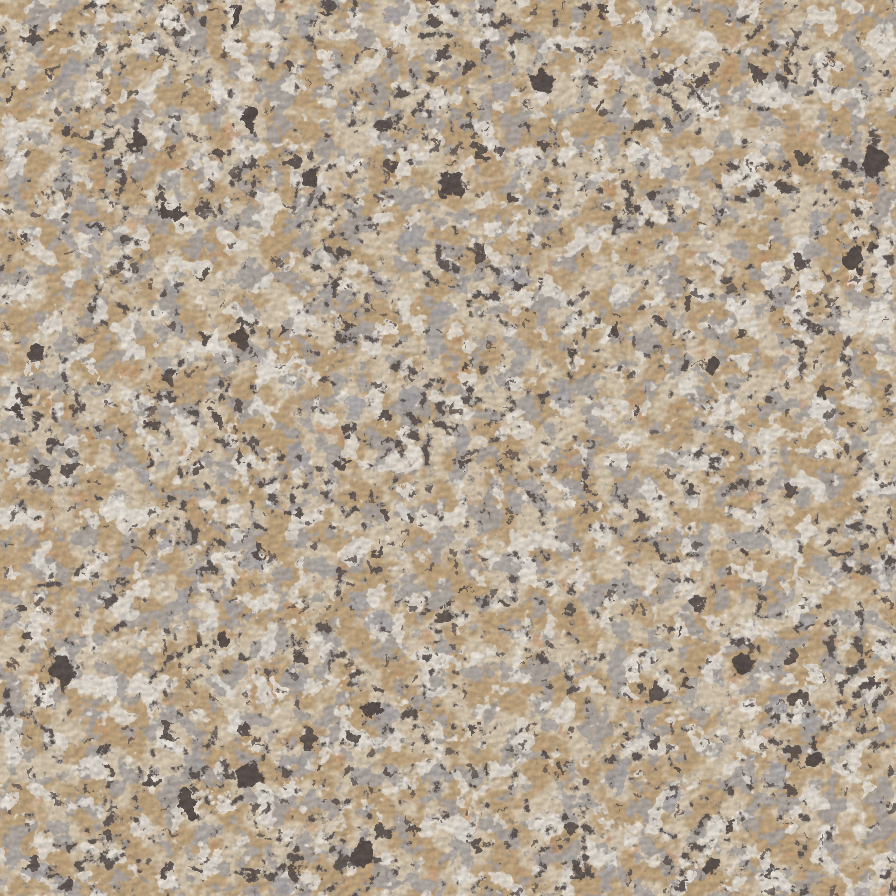
Give the GLSL for this texture, as a three.js fragment shader.

```glsl
varying vec2 vUv;

const vec3 TAN = vec3(0.71, 0.61, 0.475);
const vec3 CREAM = vec3(0.79, 0.735, 0.65);
const vec3 WHITE = vec3(0.85, 0.83, 0.80);
const vec3 GREY = vec3(0.635, 0.615, 0.605);
const vec3 SLATE = vec3(0.53, 0.50, 0.48);
const vec3 RUST = vec3(0.73, 0.53, 0.39);
const vec3 MICA = vec3(0.32, 0.285, 0.275);

vec2 hash2(vec2 p) {
  vec3 q = fract(p.xyx * vec3(0.1031, 0.1030, 0.0973));
  q += dot(q, q.yzx + 33.33);
  return fract((q.xx + q.yz) * q.zy);
}

float cornerSlope(vec2 cell, vec2 offset) {
  float angle = 6.2832 * hash2(cell).x;
  return dot(vec2(cos(angle), sin(angle)), offset);
}

// Gradient noise, centred on zero
float noise(vec2 p) {
  vec2 i = floor(p), f = fract(p);
  vec2 u = f * f * f * (f * (f * 6.0 - 15.0) + 10.0);
  vec2 e = vec2(1.0, 0.0);
  float low = mix(cornerSlope(i, f), cornerSlope(i + e, f - e), u.x);
  float high = mix(cornerSlope(i + e.yx, f - e.yx), cornerSlope(i + 1.0, f - 1.0), u.x);
  return mix(low, high, u.y);
}

float fbm(vec2 p) {
  float sum = 0.0, gain = 1.0;
  for (int i = 0; i < 4; i++) {
    sum += gain * noise(p);
    p = mat2(1.6, 1.2, -1.2, 1.6) * p + 17.3;
    gain *= 0.55;
  }
  return sum;
}

// Coverage of scattered, randomly turned oval grains
float grains(vec2 p, float cells, float radius, float density, float seed) {
  vec2 q = p * cells;
  vec2 home = floor(q);
  float nearest = 1.0;
  for (int y = -1; y <= 1; y++) {
    for (int x = -1; x <= 1; x++) {
      vec2 id = home + vec2(float(x), float(y));
      vec2 place = hash2(id + seed);
      vec2 kind = hash2(id + seed + 57.0);
      vec2 d = (q - id - 0.1 - 0.8 * place) / cells;
      float angle = 6.2832 * kind.y;
      d = mat2(cos(angle), sin(angle), -sin(angle), cos(angle)) * d;
      d.y *= 1.0 + 1.2 * place.y * place.y;
      float size = radius * (0.6 + 0.7 * place.x);
      if (kind.x < density) nearest = min(nearest, length(d) - size);
    }
  }
  return 1.0 - smoothstep(-0.0012, 0.0012, nearest);
}

// Fine embossed surface, lit from the upper left
float relief(vec2 p) {
  vec2 stepToLight = vec2(-0.0009, 0.0014);
  vec2 scale = vec2(125.0, 160.0);
  float coarse = noise((p - stepToLight) * scale) - noise((p + stepToLight) * scale);
  return coarse + 0.6 * noise(p * 260.0 + 41.0);
}

void main() {
  vec2 p = vUv + 3.0;
  vec2 wobble = vec2(fbm(p * 65.0), fbm(p * 65.0 + 91.0));
  vec2 ragged = p + 0.012 * wobble;

  // Feldspar ground
  vec3 color = mix(CREAM, TAN, smoothstep(-0.22, 0.2, fbm(p * 24.0 + 5.0)));
  color = mix(color, RUST, 0.45 * smoothstep(0.38, 0.6, fbm(p * 30.0 + 130.0)));

  // Quartz and pale patches
  color = mix(color, GREY, 0.85 * smoothstep(0.12, 0.24, fbm(p * 34.0 + 210.0)));
  color = mix(color, WHITE, 0.85 * smoothstep(0.16, 0.32, fbm(p * 32.0 + 310.0)));
  color = mix(color, GREY * vec3(0.98, 0.99, 1.02), 0.8 * grains(ragged, 17.0, 0.012, 0.3, 11.0));
  color = mix(color, WHITE * 1.02, 0.85 * grains(ragged, 15.0, 0.011, 0.25, 23.0));

  // Clustered dark flecks with slate halos
  float fleck = fbm(p * 62.0 + 410.0) + 0.6 * noise(p * 12.0 + 70.0);
  color = mix(color, SLATE, 0.6 * smoothstep(0.28, 0.46, fleck));
  color = mix(color, MICA, 0.8 * smoothstep(0.47, 0.58, fleck));

  // Mica grains in three sizes
  color = mix(color, MICA * 1.15, 0.8 * grains(ragged, 45.0, 0.0038, 0.3, 37.0));
  color = mix(color, MICA * 1.05, 0.9 * grains(ragged, 20.0, 0.0075, 0.33, 53.0));
  color = mix(color, MICA, 0.95 * grains(p + 0.009 * wobble, 9.0, 0.014, 0.33, 71.0));

  // Mottling and surface light
  color *= 1.0 + 0.05 * fbm(p * 85.0 + 510.0) + 0.12 * relief(p);
  gl_FragColor = vec4(color, 1.0);
}
```
